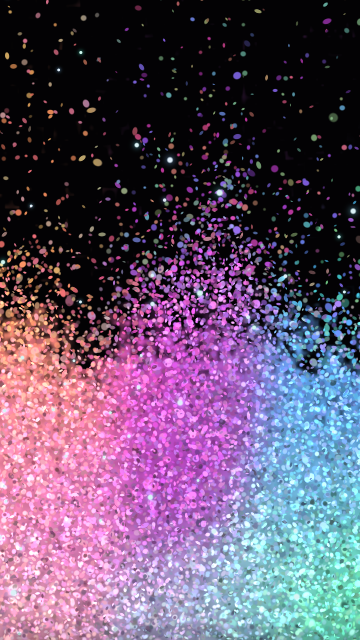
Write a Shadertoy shader that draws this background.

```glsl
const int LAYERS = 4;
const float COARSE_CELL = 0.0172;
const float CELL_SHRINK = 0.79;
const float SPARKLE_CELL = 0.055;
const float SPARKLE_CHANCE = 0.45;
const float FLAKE_OPACITY = 0.88;
const float HAZE_CEILING = 0.58;
const float TAU = 6.28318;
const vec3 NIGHT = vec3(0.010, 0.008, 0.014);

// Height of the powder ridge at even steps across the canvas
const float RIDGE[9] = float[9](0.61, 0.59, 0.52, 0.58, 0.67, 0.71, 0.62, 0.53, 0.53);

// Pigment centres, blended smoothly into one colour field
const int PIGMENTS = 14;
const vec2 CENTRE[PIGMENTS] = vec2[PIGMENTS](
    vec2(0.08, 0.54), vec2(0.20, 0.43), vec2(0.05, 0.30), vec2(0.20, 0.20),
    vec2(0.10, 0.04), vec2(0.40, 0.44), vec2(0.58, 0.62), vec2(0.58, 0.41),
    vec2(0.50, 0.23), vec2(0.48, 0.05), vec2(0.88, 0.42), vec2(0.87, 0.24),
    vec2(0.94, 0.08), vec2(0.70, 0.09));
const vec3 PIGMENT[PIGMENTS] = vec3[PIGMENTS](
    vec3(1.00, 0.56, 0.43), vec3(1.00, 0.54, 0.52), vec3(1.00, 0.55, 0.66),
    vec3(0.94, 0.50, 0.78), vec3(0.90, 0.60, 0.72), vec3(0.84, 0.28, 0.78),
    vec3(0.66, 0.29, 0.73), vec3(0.68, 0.33, 0.76), vec3(0.70, 0.27, 0.74),
    vec3(0.68, 0.66, 0.82), vec3(0.36, 0.63, 0.93), vec3(0.43, 0.70, 0.88),
    vec3(0.42, 0.87, 0.73), vec3(0.52, 0.78, 0.82));

vec4 hash4(vec3 p) {
    vec4 q = fract(p.xyzx * vec4(0.1031, 0.1030, 0.0973, 0.1099));
    q += dot(q, q.wzxy + 33.33);
    return fract((q.xxyz + q.yzzw) * q.zywx);
}

float noise(vec2 p) {
    vec2 i = floor(p), f = smoothstep(0.0, 1.0, fract(p));
    float a = hash4(vec3(i, 7.0)).x, b = hash4(vec3(i + vec2(1, 0), 7.0)).x;
    float c = hash4(vec3(i + vec2(0, 1), 7.0)).x, d = hash4(vec3(i + 1.0, 7.0)).x;
    return mix(mix(a, b, f.x), mix(c, d, f.x), f.y);
}

float ridgeHeight(vec2 uv) {
    float s = clamp(uv.x, 0.0, 0.999) * 8.0;
    int i = int(s);
    float top = mix(RIDGE[i], RIDGE[i + 1], smoothstep(0.0, 1.0, fract(s)));
    return top + 0.09 * (noise(uv * vec2(13.0, 23.0)) - 0.5);
}

vec3 pigmentAt(vec2 uv) {
    vec3 sum = vec3(0.0);
    float total = 1e-9;
    for (int i = 0; i < PIGMENTS; i++) {
        vec2 d = (uv - CENTRE[i]) * vec2(0.75, 1.0);
        float w = exp(-85.0 * dot(d, d));
        sum += w * PIGMENT[i];
        total += w;
    }
    return sum / total;
}

vec3 glitterHue(float h) {
    return 0.58 + 0.4 * cos(TAU * (h + vec3(0.0, 0.36, 0.67)));
}

void mainImage(out vec4 fragColor, in vec2 fragCoord) {
    vec2 uv = fragCoord / iResolution.xy;
    vec2 p = fragCoord / iResolution.y;
    float aspect = iResolution.x / iResolution.y;
    float pixel = 1.0 / iResolution.y;
    vec3 pigment = pigmentAt(uv * vec2(1.0, 0.75) + vec2(0.0, min(uv.y, 0.62) * 0.25));

    // Clumpy powder haze behind the flakes
    float hazeTop = min(ridgeHeight(uv), HAZE_CEILING);
    float haze = 1.0 - smoothstep(hazeTop - 0.24, hazeTop + 0.03, uv.y);
    float clump = noise(p * 105.0) * 0.7 + noise(p * 40.0) * 0.3 - 0.5;
    haze = smoothstep(0.2, 0.8, haze + 0.75 * clump) * (0.92 + 0.3 * clump);
    vec3 col = mix(NIGHT, pigment, haze);
    float blur = 0.25 + 0.3 * (1.0 - smoothstep(0.0, 0.2, uv.y));

    // Tilted flakes, from coarse to fine
    float cell = COARSE_CELL;
    for (int layer = 0; layer < LAYERS; layer++) {
        vec2 home = floor(p / cell);
        for (int k = 0; k < 9; k++) {
            vec2 id = home + vec2(k % 3, k / 3) - 1.0;
            vec4 h = hash4(vec3(id, float(layer) * 17.0 + 3.0));
            vec4 g = hash4(vec3(id, float(layer) * 17.0 + 91.0));
            vec2 centre = (id + 0.1 + 0.8 * h.xy) * cell;
            vec2 at = centre / vec2(aspect, 1.0);
            float above = at.y - ridgeHeight(at);
            float powder = 1.0 - smoothstep(-0.18, 0.06, above);
            float airborne = 0.022 + 0.17 * exp(-7.5 * max(above, 0.0));
            if (h.z > 0.74 * powder + airborne) continue;

            float angle = TAU * h.w;
            vec2 axis = vec2(cos(angle), sin(angle)), d = p - centre;
            d = vec2(dot(d, axis), dot(d, vec2(-axis.y, axis.x)) / mix(0.45, 1.0, g.x));
            float radius = cell * mix(0.2, 0.42, g.y);
            float soft = max(blur, pixel / radius);
            float cover = 1.0 - smoothstep(1.0 - soft, 1.0 + soft, length(d) / radius);

            float warmSide = 1.0 - smoothstep(0.2, 0.42, at.x);
            float stray = mix(mix(0.6, 0.3, warmSide), 0.16, powder);
            vec3 flake = mix(pigment, glitterHue(g.z), stray);
            float light = mix(0.45, 1.5, sqrt(g.w)) * mix(0.72, 1.0, powder);
            flake = flake * light + 0.16 * powder * smoothstep(0.75, 1.0, g.w);
            col = mix(col, flake, cover * FLAKE_OPACITY);
        }
        cell *= CELL_SHRINK;
    }

    // Bright sparkles with a small glow
    vec2 home = floor(p / SPARKLE_CELL);
    for (int k = 0; k < 9; k++) {
        vec2 id = home + vec2(k % 3, k / 3) - 1.0;
        vec4 h = hash4(vec3(id, 211.0));
        vec2 centre = (id + h.xy) * SPARKLE_CELL;
        float chance = SPARKLE_CHANCE * (1.0 - 0.8 * smoothstep(0.45, 0.85, centre.y));
        if (h.z > chance) continue;
        float radius = mix(0.0025, 0.0062, h.w * h.w);
        float d = length(p - centre) / radius;
        vec3 tint = mix(vec3(0.25, 0.9, 0.75), vec3(0.6, 0.7, 1.0), fract(h.w * 7.0));
        col += tint * 0.3 * exp(-0.35 * d * d);
        col = mix(col, mix(tint, vec3(1.0), 0.75), 1.0 - smoothstep(0.5, 1.2, d));
    }

    col *= mix(0.82, 1.0, smoothstep(0.0, 0.05, uv.y));
    fragColor = vec4(clamp(col, 0.0, 1.0), 1.0);
}
```
